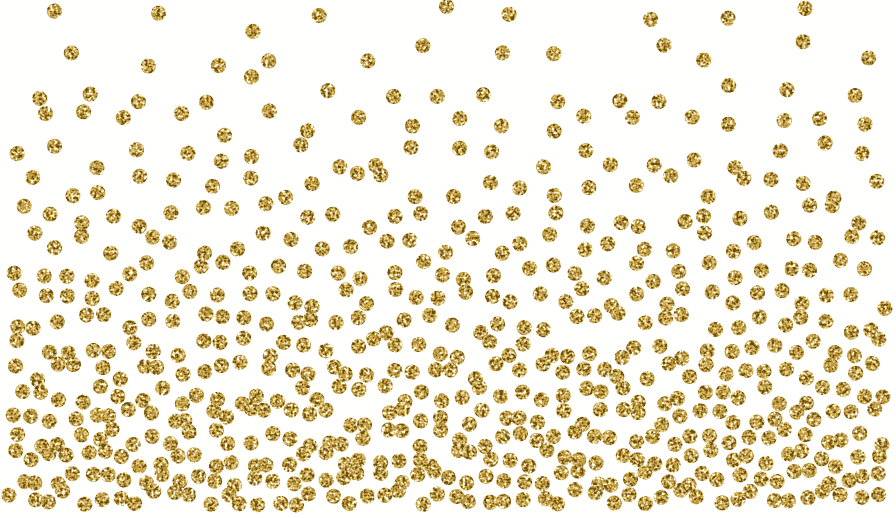
A Shadertoy shader for this pattern:

```glsl
vec2 hash2(vec2 p) {
    vec3 q = fract(vec3(p.xyx) * vec3(0.1031, 0.1030, 0.0973));
    q += dot(q, q.yzx + 33.33);
    return fract((q.xx + q.yz) * q.zy);
}

float gradientNoise(vec2 p) {
    vec2 i = floor(p), f = fract(p);
    vec2 u = f * f * (3.0 - 2.0 * f);
    vec2 e = vec2(0.0, 1.0);
    float a = dot(hash2(i) * 2.0 - 1.0, f);
    float b = dot(hash2(i + e.yx) * 2.0 - 1.0, f - e.yx);
    float c = dot(hash2(i + e) * 2.0 - 1.0, f - e);
    float d = dot(hash2(i + 1.0) * 2.0 - 1.0, f - 1.0);
    return mix(mix(a, b, u.x), mix(c, d, u.x), u.y);
}

// Shimmering foil: brown hollows, gold body, pale sparks
vec3 goldGlitter(vec2 p) {
    float tone = 0.48 + 0.95 * gradientNoise(p * 155.0)
                      + 0.9 * gradientNoise(p * 265.0 + 17.0);
    vec3 gold = mix(vec3(0.42, 0.30, 0.06), vec3(0.76, 0.62, 0.26),
                    smoothstep(0.08, 0.48, tone));
    gold = mix(gold, vec3(0.87, 0.76, 0.46), smoothstep(0.5, 0.68, tone));
    return mix(gold, vec3(1.0, 0.98, 0.9), smoothstep(0.68, 0.9, tone));
}

void mainImage(out vec4 fragColor, in vec2 fragCoord) {
    float pixel = 1.0 / iResolution.y;
    vec2 p = fragCoord * pixel;
    float width = iResolution.x * pixel;
    float radius = 0.0145;
    vec3 color = vec3(1.0, 1.0, 0.995);

    // Rows close up and fill with more dots towards the bottom
    float depth = 0.04;
    for (int row = 0; row < 30; row++) {
        if (depth > 0.985) break;
        float gap = mix(0.07, 0.034, depth);
        float density = 7.0 + 45.0 * depth + 48.0 * depth * depth;
        float columns = floor(density * gap / 0.0676 + 0.5);
        float span = width - 0.03;
        float stagger = mod(float(row), 2.0) * 0.36 - 0.18;
        float cell = floor((p.x - 0.015) / span * columns);

        // Jittered dots in this cell and its neighbours
        for (float k = -1.0; k <= 1.0; k++) {
            float column = cell + k;
            if (column < 0.0 || column >= columns) continue;
            vec2 jitter = hash2(vec2(column + 3.0, float(row) * 7.0 + 11.0)) - 0.5;
            float along = column + 0.5 + stagger + 0.55 * jitter.x;
            vec2 center = vec2(0.015 + along / columns * span,
                               1.0 - depth + 0.85 * jitter.y * gap);
            float edge = length(p - center) - radius;
            float cover = clamp(0.5 - edge / pixel, 0.0, 1.0);
            if (cover > 0.0) color = mix(color, goldGlitter(p + jitter), cover);
        }
        depth += gap;
    }
    fragColor = vec4(color, 1.0);
}
```
